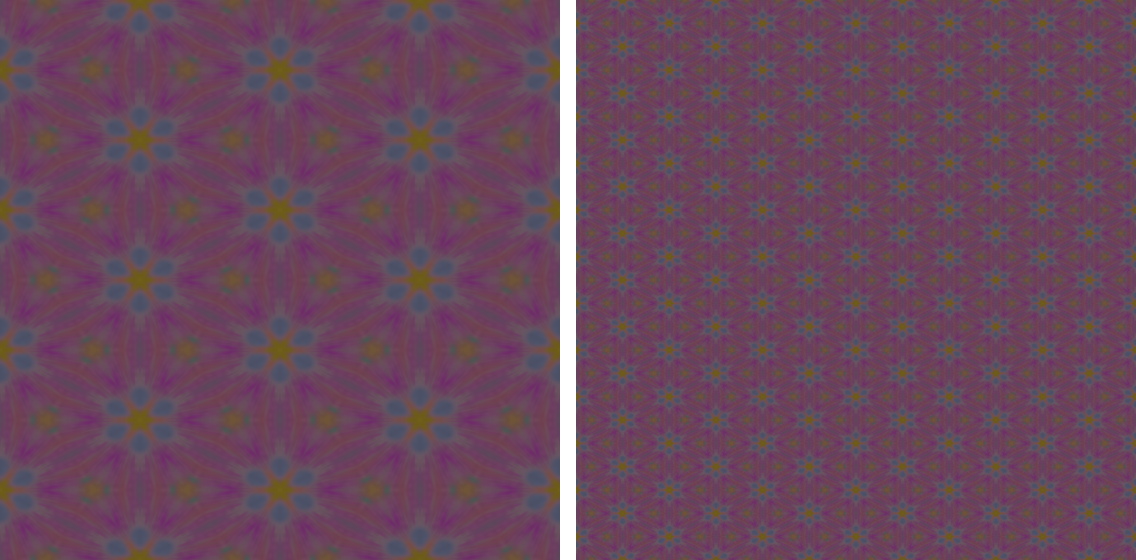
Left: one tile. Right: repeated 3 by 3.
A Shadertoy shader for this pattern:

```glsl
// Soft kaleidoscope of six-petalled flowers on a stretched hexagonal lattice
#define REPEATS vec2(2.0, 4.0)
#define DUSK vec3(0.41, 0.315, 0.365)
#define PLUM vec3(0.425, 0.235, 0.38)
#define MAGENTA vec3(0.44, 0.15, 0.42)
#define RUST vec3(0.45, 0.24, 0.29)
#define SLATE vec3(0.29, 0.32, 0.41)
#define TEAL vec3(0.27, 0.35, 0.33)
#define GOLD vec3(0.43, 0.36, 0.10)
#define ORANGE vec3(0.46, 0.30, 0.27)
#define STREAKS vec2(15.0, 7.0)

const float SECTOR = 1.0471976; // sixth of a turn

float hash(vec2 p) {
    vec3 h = fract(p.xyx * 0.1031);
    h += dot(h, h.yzx + 33.33);
    return fract((h.x + h.y) * h.z);
}

float noise(vec2 p) {
    vec2 i = floor(p), f = fract(p);
    f = f * f * (3.0 - 2.0 * f);
    return mix(mix(hash(i), hash(i + vec2(1, 0)), f.x),
               mix(hash(i + vec2(0, 1)), hash(i + vec2(1, 1)), f.x), f.y);
}

// Soft elliptical spot, long axis turned by angle
float spot(vec2 p, vec2 center, float angle, vec2 size) {
    float c = cos(angle), s = sin(angle);
    vec2 d = mat2(c, -s, s, c) * (p - center) / size;
    return exp(-dot(d, d));
}

// Offset from the nearest flower centre, with lattice spacing 1
vec2 nearestFlower(vec2 p) {
    vec2 stretch = vec2(sqrt(3.0), 1.0);
    vec2 a = (fract(p + vec2(0.0, 0.5)) - 0.5) * stretch;
    vec2 b = (fract(p + vec2(0.5, 0.0)) - 0.5) * stretch;
    return dot(a, a) < dot(b, b) ? a : b;
}

void mainImage(out vec4 fragColor, in vec2 fragCoord) {
    vec2 offset = nearestFlower(fragCoord / iResolution.xy * REPEATS) + 1e-5;

    // Mirror into one wedge: petal axis at angle 0, gap axis at 30 degrees
    float r = length(offset);
    float a = abs(mod(atan(offset.y, offset.x), SECTOR) - 0.5 * SECTOR);
    vec2 q = r * vec2(cos(a), sin(a));

    // Radiating streaks in the ground
    vec2 ray = vec2(a, r) * STREAKS;
    float streak = 0.65 * noise(ray + 3.0) + 0.35 * noise(ray * 2.1 + 17.0);
    vec3 color = mix(DUSK, PLUM, smoothstep(0.15, 0.8, streak));

    // Patches between flowers
    color = mix(color, RUST, 0.65 * spot(q, vec2(0.5, 0.11), 0.0, vec2(0.11, 0.045)));
    color = mix(color, RUST, 0.35 * spot(q, vec2(0.38, 0.10), 0.2, vec2(0.08, 0.02)));
    color = mix(color, TEAL, 0.40 * spot(q, vec2(0.5, 0.0), 0.0, vec2(0.13, 0.018)));
    color = mix(color, DUSK, 0.80 * spot(q, vec2(0.41, 0.235), 0.52, vec2(0.11, 0.035)));

    // Arrowheads pointing at the gaps between petals
    color = mix(color, MAGENTA, 0.85 * spot(q, vec2(0.278, 0.142), 0.25, vec2(0.075, 0.020)));

    // Three-cornered gold patches with teal tips
    vec2 corner = vec2(0.5, 0.5 / sqrt(3.0));
    color = mix(color, GOLD, 0.60 * spot(q, corner, 0.0, vec2(0.065, 0.085)));
    color = mix(color, TEAL, 0.80 * spot(q, vec2(0.5, 0.205), 0.0, vec2(0.040, 0.020)));

    // Flower: pale halo, petals, orange gaps, gold heart
    float petal = length((q - vec2(0.165, 0.0)) / vec2(0.085, 0.070));
    color = mix(color, DUSK + vec3(-0.02, 0.02, 0.02), 0.8 * smoothstep(1.6, 0.9, petal));
    color = mix(color, SLATE, 0.9 * smoothstep(1.1, 0.45, petal));
    color = mix(color, ORANGE, 0.9 * spot(q, vec2(0.095, 0.055), 0.52, vec2(0.065, 0.026)));
    color = mix(color, GOLD, smoothstep(0.105, 0.035, r + 0.012 * cos(6.0 * a)));

    // Faint mottling
    color *= 0.97 + 0.06 * noise(q * 34.0 + 5.0);
    fragColor = vec4(color, 1.0);
}
```
